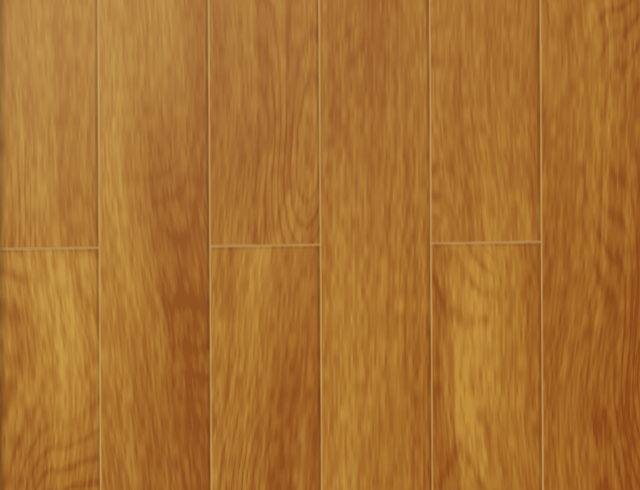
A WebGL 2 fragment shader for this texture:

```glsl
#version 300 es
precision highp float;

uniform vec2 u_resolution;
out vec4 fragColor;

// Layout, in units of canvas height
const float PLANK_WIDTH = 0.2256;
const float FIRST_EDGE = -0.0226;
const float SEAM_LEAN = 0.0055;
const float SEAM_HALF = 0.0018;
const float JOINT_HEIGHT = 0.492;
const float JOINT_TILT = 0.013;
const float JOINT_HALF = 0.0026;

// Wood and light
const vec3 DARK_WOOD = vec3(0.57, 0.315, 0.12);
const vec3 MID_WOOD = vec3(0.672, 0.450, 0.180);
const vec3 LIGHT_WOOD = vec3(0.775, 0.595, 0.265);
const vec3 SEAM_COLOR = vec3(0.79, 0.62, 0.37);
const vec3 JOINT_COLOR = vec3(0.72, 0.55, 0.34);
const vec3 HAZE_COLOR = vec3(0.74, 0.58, 0.38);
const float RING_COUNT = 12.0;
const float RING_DEPTH = 0.27;
const float FIBRE_DEPTH = 0.46;
const float PORE_DEPTH = 0.40;
const float PATCH_DEPTH = 0.50;
const float BROAD_DEPTH = 0.72;
const float GRAIN_SLANT = 0.14;

float hash(vec2 p) {
  vec3 q = fract(vec3(p.xyx) * 0.1031);
  q += dot(q, q.yzx + 33.33);
  return fract((q.x + q.y) * q.z);
}

float noise(vec2 p) {
  vec2 cell = floor(p);
  vec2 f = fract(p);
  f = f * f * (3.0 - 2.0 * f);
  float low = mix(hash(cell), hash(cell + vec2(1.0, 0.0)), f.x);
  float high = mix(hash(cell + vec2(0.0, 1.0)), hash(cell + 1.0), f.x);
  return mix(low, high, f.y);
}

float fbm(vec2 p) {
  float sum = 0.0;
  float gain = 0.5;
  for (int i = 0; i < 4; i++) {
    sum += gain * noise(p);
    p = p * 2.03 + 17.7;
    gain *= 0.5;
  }
  return sum / 0.9375;
}

// Tone of the wood: 0 is dark, 0.5 middle, 1 light
float woodTone(vec2 p, vec2 board, float side) {
  float seed = hash(board * 7.3 + 2.1);
  vec2 offset = vec2(seed * 61.0, hash(board + 9.4) * 83.0);
  float straight = step(2.5, mod(board.x, 4.0));

  // Slanted grain with gentle bends along the board
  p.x += GRAIN_SLANT * (1.0 - straight) * (seed - 0.3) * p.y;
  float bend = noise(vec2(p.x * 5.0, p.y * 3.0) + offset) - 0.5;
  p.x += 0.035 * (1.0 - 0.7 * straight) * bend;

  // Arched growth rings are contours of a stretched height field
  float height = noise(vec2(p.x * 8.0, p.y * 2.0) + offset);
  height += 0.07 * fbm(vec2(p.x * 26.0, p.y * 6.0) + offset);
  float wave = 0.5 + 0.5 * sin(6.2832 * RING_COUNT * height);
  float figure = noise(vec2(p.x * 7.0, p.y * 2.0) + offset + 31.0);
  float rings = pow(wave, 3.0) * smoothstep(0.30, 0.75, figure);
  rings *= 1.0 - 0.75 * straight;

  // Long fibres, short pores, patches and a darker right flank
  float fibre = fbm(vec2(p.x * 85.0, p.y * 1.6) + offset) - 0.5;
  float pores = noise(vec2(p.x * 230.0, p.y * 36.0) + offset) - 0.5;
  pores += 0.45 * (noise(vec2(p.x * 130.0, p.y * 10.0) + offset) - 0.5);
  float patches = fbm(vec2(p.x * 15.0, p.y * 1.6) + offset + 53.0) - 0.5;
  float broad = noise(vec2(p.x * 5.5, p.y * 1.7) + offset + 71.0) - 0.5;
  float flank = smoothstep(0.50, 1.0, side) * (1.0 - straight);

  return 0.62 + PATCH_DEPTH * patches + BROAD_DEPTH * broad
    + FIBRE_DEPTH * fibre + PORE_DEPTH * pores - RING_DEPTH * rings
    - 0.16 * flank + 0.14 * (seed - 0.5);
}

float line(float dist, float halfWidth, float blur) {
  return 1.0 - smoothstep(halfWidth - blur, halfWidth + blur, dist);
}

void main() {
  vec2 uv = gl_FragCoord.xy / u_resolution;
  vec2 p = gl_FragCoord.xy / u_resolution.y;
  float pixel = 1.0 / u_resolution.y;

  // Columns of boards; every second column has a cross joint
  float across = (p.x + SEAM_LEAN * (p.y - 0.5) - FIRST_EDGE) / PLANK_WIDTH;
  float column = floor(across);
  float jointed = 1.0 - mod(column, 2.0);
  float jointOffset = p.y - JOINT_HEIGHT - JOINT_TILT * p.x;
  vec2 board = vec2(column, jointed * step(0.0, jointOffset));

  float tone = clamp(woodTone(p, board, fract(across)), 0.0, 1.0);
  vec3 color = mix(DARK_WOOD, MID_WOOD, min(tone * 2.0, 1.0));
  color = mix(color, LIGHT_WOOD, max(tone * 2.0 - 1.0, 0.0));

  // Pale sheen at upper left, warmer lower right
  float haze = smoothstep(0.2, 1.0, uv.y) * (1.0 - 0.8 * uv.x);
  color = mix(color, HAZE_COLOR, 0.45 * haze);
  float warmth = smoothstep(0.3, 1.0, uv.x) * (1.0 - 0.4 * uv.y);
  color *= mix(vec3(1.0), vec3(0.96, 0.90, 0.80), warmth);

  // Pale bevels with a soft shadow on their left and lower sides
  float seamOffset = (fract(across + 0.5) - 0.5) * PLANK_WIDTH;
  float seamShade = line(abs(seamOffset + 0.004), 0.003, 0.003);
  float jointShade = jointed * line(abs(jointOffset + 0.005), 0.003, 0.003);
  color *= 1.0 - max(0.15 * seamShade, 0.06 * jointShade);
  float worn = 0.65 + 0.30 * noise(p * vec2(60.0, 14.0));
  float joint = jointed * line(abs(jointOffset), JOINT_HALF, 1.2 * pixel);
  color = mix(color, JOINT_COLOR, joint * worn);
  color = mix(color, SEAM_COLOR, worn * line(abs(seamOffset), SEAM_HALF, pixel));

  // Dim left border
  color *= 0.82 + 0.18 * smoothstep(0.0, 0.012, uv.x);
  fragColor = vec4(color, 1.0);
}
```
